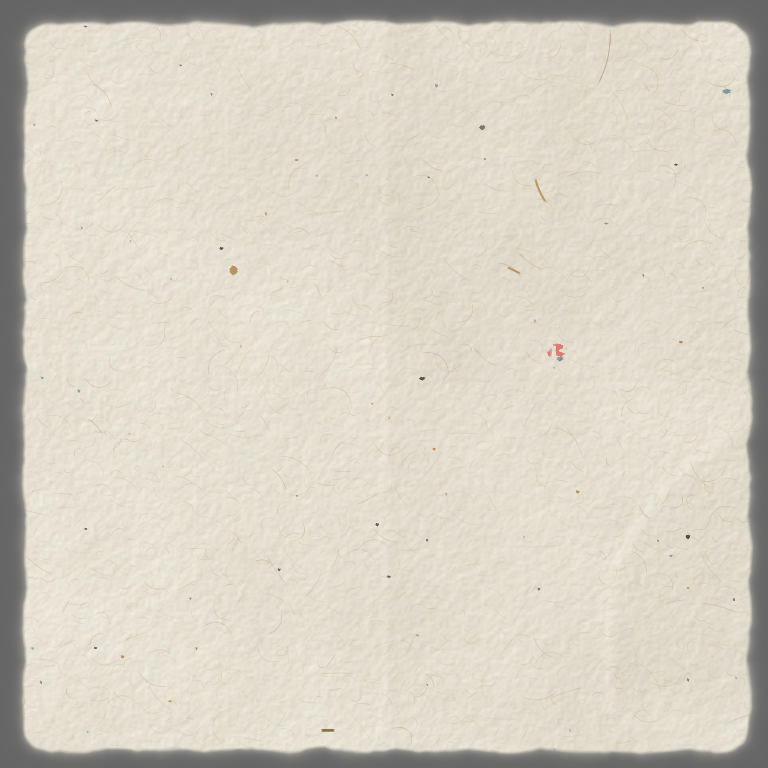
Write a WebGL 2 fragment shader that draws this texture.

```glsl
#version 300 es
precision highp float;
// Handmade recycled paper: an ivory sheet with a scalloped deckle edge on grey.
// A wavy rounded-box distance gives edge and glow; embossed value noise gives the
// grain; hashed grids scatter curved fibres and flecks over faint folds.

uniform vec2 u_resolution;
out vec4 fragColor;

const vec3 BACKDROP = vec3(0.395);
const vec3 PAPER = vec3(0.897, 0.878, 0.822);
const vec3 TAN = vec3(0.70, 0.57, 0.39);
const vec3 OCHRE = vec3(0.66, 0.47, 0.24);
const vec3 INK = vec3(0.22, 0.21, 0.20);
const vec3 SLATE = vec3(0.42, 0.52, 0.57);
const vec3 RED = vec3(0.86, 0.36, 0.33);

vec3 hash3(vec2 p) {
  vec3 q = fract(p.xyx * vec3(0.1031, 0.1030, 0.0973));
  q += dot(q, q.yxz + 33.33);
  return fract((q.xxy + q.yzz) * q.zyx);
}

float noise(vec2 p) {
  vec2 i = floor(p), f = fract(p);
  f = f * f * (3.0 - 2.0 * f);
  return mix(mix(hash3(i).x, hash3(i + vec2(1, 0)).x, f.x),
             mix(hash3(i + vec2(0, 1)).x, hash3(i + vec2(1, 1)).x, f.x), f.y);
}

float height(vec2 p) {
  return 0.55 * noise(p * 125.0) + 0.35 * noise(p.yx * 240.0 + 17.0) + 0.5 * noise(p * 58.0 + 5.0);
}

// Signed distance to the sheet; scallops fade out at the corners
float sheet(vec2 p) {
  vec2 q = p - vec2(0.504, 0.496), a = abs(q);
  float along = a.x > a.y ? p.y : p.x;
  float scallop = abs(sin(3.14159 * (along - 0.798) / 0.094)) - 0.64;
  float wave = 0.004 * scallop * smoothstep(0.0, 0.05, abs(a.x - a.y));
  wave += 0.006 * (noise(p * 24.0) - 0.5) + 0.002 * (noise(p * 90.0) - 0.5);
  vec2 b = a - vec2(0.472, 0.474) + 0.032;
  return length(max(b, 0.0)) + min(max(b.x, b.y), 0.0) - 0.032 - wave;
}

// Coverage of a bent strand centred on the origin
float strand(vec2 p, float angle, float halfLen, float bend, float width, float px) {
  float c = cos(angle), s = sin(angle);
  p = vec2(c * p.x + s * p.y, c * p.y - s * p.x);
  p.y -= bend * (p.x * p.x / halfLen - 0.4 * halfLen);
  float across = 1.0 - smoothstep(width - 0.5 * px, width + 0.7 * px, abs(p.y));
  return across * (1.0 - smoothstep(0.7 * halfLen, halfLen + 0.5 * px, abs(p.x)));
}

// Randomly placed strands, one in each grid cell
float fibres(vec2 p, float cells, float seed, float px) {
  vec2 id = floor(p * cells);
  float cover = 0.0;
  for (int y = -1; y <= 1; y++)
    for (int x = -1; x <= 1; x++) {
      vec2 cell = id + vec2(x, y);
      vec3 r = hash3(cell + seed), s = hash3(cell + seed + 71.3);
      float k = strand(p - (cell + r.xy) / cells, 2.2 * (s.x - 0.5),
                       (0.2 + 0.5 * r.z) / cells, 1.6 * (s.y - 0.5), 0.0004, px);
      cover = max(cover, k * (0.25 + 0.75 * s.z * s.z));
    }
  return cover;
}

float fleck(vec2 p, vec2 size, float px) {
  float d = (length(p / size) - 1.0) * min(size.x, size.y);
  d += 0.0016 * (noise(p * 600.0 + 40.0) - 0.5);
  return 1.0 - smoothstep(-0.5 * px, 0.7 * px, d);
}

// Sparse flecks kept inside their cells; alpha is coverage
vec4 scatteredFlecks(vec2 p, float cells, float px) {
  vec2 id = floor(p * cells);
  vec3 r = hash3(id + 9.0), s = hash3(id + 133.0);
  vec2 at = (id + 0.1 + 0.8 * r.xy) / cells;
  vec3 colour = s.x < 0.4 ? INK : (s.x < 0.75 ? OCHRE : SLATE);
  float cover = fleck(p - at, vec2(0.0008) + 0.0014 * s.yz * s.yz, px);
  return vec4(colour, cover * step(r.z, 0.36) * (0.35 + 0.45 * s.y));
}

// Broad tones, the centre folds and the curved crease at lower right
float foldTone(vec2 p) {
  float t = 0.028 * (noise(p * 5.0) - 0.5) + 0.02 * (noise(p * 15.0) - 0.5);
  float x = p.x - 0.505, y = p.y - 0.505;
  t -= 0.017 * smoothstep(-0.004, 0.004, x) * exp(-4.0 * max(x, 0.0));
  t += 0.007 * exp(-abs(x + 0.007) * 160.0) - 0.006 * exp(-abs(y) * 220.0);
  t -= 0.014 * exp(-18.0 * dot(p - vec2(0.66, 0.76), p - vec2(0.66, 0.76)));
  float rise = max(p.y - 0.2, 0.0);
  float d = (p.x - 0.795 - 2.8 * rise * rise) / sqrt(1.0 + 31.0 * rise * rise);
  float reach = smoothstep(0.05, 0.12, p.y) * (1.0 - smoothstep(0.42, 0.48, p.y));
  return t + reach * (0.022 * exp(-abs(d + 0.004) * 140.0) - 0.02 * smoothstep(0.0, 0.012, d) * exp(-7.0 * max(d, 0.0)));
}

void main() {
  vec2 p = gl_FragCoord.xy / u_resolution;
  float px = 1.0 / min(u_resolution.x, u_resolution.y);

  // Grain lit from the upper left
  float relief = height(p) - height(p + vec2(-0.0022, 0.0022));
  vec3 col = PAPER + 0.095 * relief + foldTone(p) * vec3(0.9, 1.0, 1.15);
  col -= vec3(0.0, 0.008, 0.02) * (noise(p * 70.0 + 3.0) - 0.4);

  // Fibres, then scattered flecks
  float patchy = 0.4 + 0.6 * noise(p * 9.0 + 21.0);
  col = mix(col, TAN, 0.42 * patchy * fibres(p, 27.0, 3.0, px));
  col = mix(col, TAN, 0.34 * patchy * fibres(p, 52.0, 47.0, px));
  vec4 dots = scatteredFlecks(p, 15.0, px);
  col = mix(col, dots.rgb, dots.a);

  // Larger inclusions
  float clump = smoothstep(0.38, 0.6, noise(p * 230.0));
  col = mix(col, RED, 0.75 * clump * fleck(p - vec2(0.726, 0.541), vec2(0.013, 0.011), px));
  col = mix(col, SLATE, 0.7 * fleck(p - vec2(0.729, 0.533), vec2(0.004, 0.003), px));
  col = mix(col, OCHRE, 0.75 * fleck(p - vec2(0.304, 0.648), vec2(0.005, 0.006), px));
  col = mix(col, INK, 0.85 * fleck(p - vec2(0.550, 0.507), vec2(0.0035, 0.002), px));
  col = mix(col, INK, 0.85 * fleck(p - vec2(0.896, 0.301), vec2(0.0026), px));
  col = mix(col, INK, 0.6 * fleck(p - vec2(0.628, 0.834), vec2(0.0036, 0.003), px));
  col = mix(col, SLATE, 0.8 * fleck(p - vec2(0.946, 0.881), vec2(0.005, 0.003), px));
  col = mix(col, OCHRE, 0.7 * strand(p - vec2(0.703, 0.752), -1.15, 0.018, 0.1, 0.0012, px));
  col = mix(col, OCHRE, 0.7 * strand(p - vec2(0.669, 0.648), -0.45, 0.010, 0.0, 0.0012, px));
  col = mix(col, OCHRE * 0.7, 0.8 * strand(p - vec2(0.427, 0.049), 0.0, 0.009, 0.0, 0.0016, px));
  col = mix(col, TAN * 0.8, 0.45 * strand(p - vec2(0.789, 0.925), 1.35, 0.04, 0.15, 0.0005, px));

  // Soft deckle edge with a narrow pale halo
  float d = sheet(p);
  float halo = 0.42 * exp(-max(d, 0.0) / 0.0045) + 0.06 * exp(-max(d, 0.0) / 0.014);
  vec3 surround = mix(BACKDROP, PAPER, halo);
  float cover = 1.0 - smoothstep(-0.003 - 0.5 * px, 0.0015 + 0.5 * px, d);
  fragColor = vec4(mix(surround, col, cover), 1.0);
}
```
